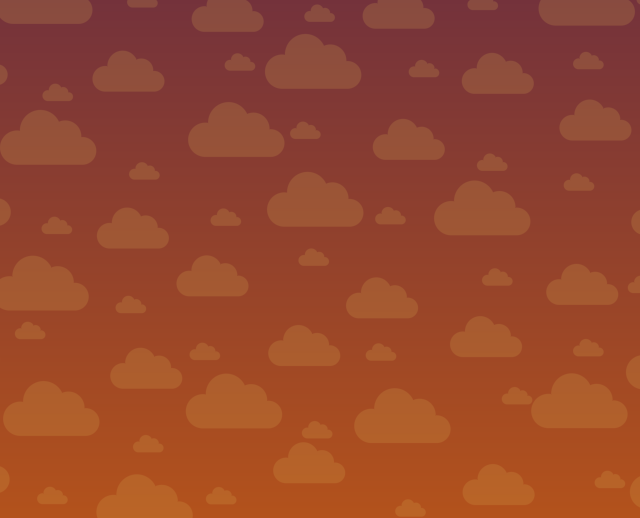
Reproduce this pattern procedurally as a Shadertoy shader.

```glsl
// Flat translucent clouds of three sizes scattered over a dusk gradient.
#define CELL vec2(0.173, 0.132)
#define LARGE 0.186
#define MEDIUM 0.139
#define SMALL 0.059
#define LARGE_SHARE 0.45
#define CLOUD_ALPHA 0.2
#define SKY_TOP vec3(0.455, 0.197, 0.232)
#define SKY_BOTTOM vec3(0.702, 0.322, 0.108)
#define CLOUD_TINT vec3(0.85, 0.685, 0.32)

vec3 hash3(vec2 cell) {
    vec3 q = fract(vec3(cell.xyx) * vec3(0.1031, 0.1030, 0.0973) + 0.37);
    q += dot(q, q.yxz + 33.33);
    return fract((q.xxy + q.yzz) * q.zyx);
}

float circle(vec2 p, vec2 centre, float radius) {
    return length(p - centre) - radius;
}

float box(vec2 p, vec2 centre, vec2 halfSize) {
    vec2 d = abs(p - centre) - halfSize;
    return length(max(d, 0.0)) + min(max(d.x, d.y), 0.0);
}

// Cloud of unit width standing on y = 0: four lobes on a flat base.
float cloud(vec2 p) {
    float lobes = min(circle(p, vec2(-0.322, 0.178), 0.178),
                      circle(p, vec2(-0.08, 0.356), 0.213));
    lobes = min(lobes, circle(p, vec2(0.178, 0.293), 0.167));
    lobes = min(lobes, circle(p, vec2(0.356, 0.144), 0.144));
    return min(lobes, box(p, vec2(0.017, 0.144), vec2(0.339, 0.144)));
}

// Small and bigger clouds alternate like a checkerboard, then drift apart.
float scatteredClouds(vec2 p) {
    vec2 home = floor(p / CELL);
    float nearest = 1.0;
    for (int y = -1; y <= 1; y++) {
        for (int x = -1; x <= 1; x++) {
            vec2 cell = home + vec2(x, y);
            vec3 rnd = hash3(cell + 40.0);
            bool isSmall = mod(cell.x + cell.y, 2.0) < 0.5;
            float size = isSmall ? SMALL : (rnd.z < LARGE_SHARE ? LARGE : MEDIUM);

            // Small clouds have more room to move; sines bend the rows.
            vec2 centre = (cell + 0.5) * CELL;
            centre += (2.0 * rnd.xy - 1.0) * (0.05 - 0.16 * size);
            centre += 0.018 * sin(centre.yx * vec2(9.0, 11.0) + vec2(0.6, 2.1));

            vec2 local = (p - centre) / size + vec2(0.0, 0.285);
            nearest = min(nearest, cloud(local) * size);
        }
    }
    return nearest;
}

void mainImage(out vec4 fragColor, in vec2 fragCoord) {
    vec2 p = fragCoord / iResolution.y;
    float edge = 0.75 / iResolution.y;

    vec3 sky = mix(SKY_BOTTOM, SKY_TOP, p.y);
    float cover = 1.0 - smoothstep(-edge, edge, scatteredClouds(p));
    fragColor = vec4(mix(sky, CLOUD_TINT, CLOUD_ALPHA * cover), 1.0);
}
```
